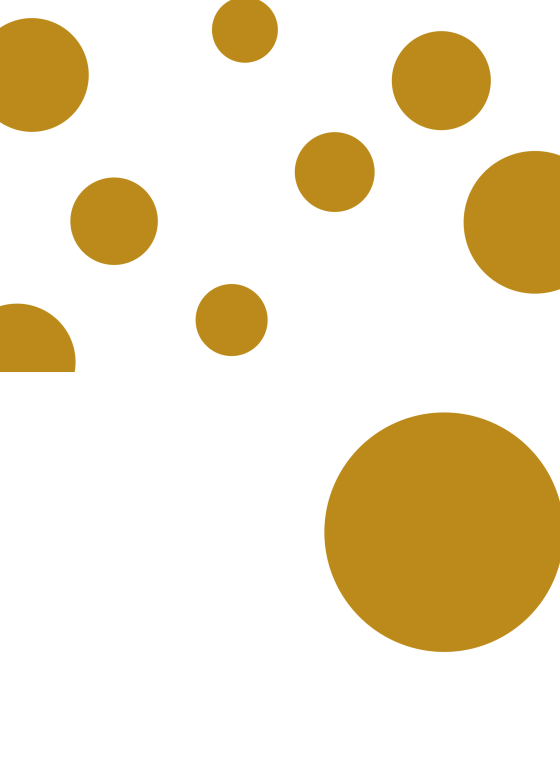
Top: the whole. Bottom: its middle third, enlarged.
Write a WebGL 1 fragment shader that draws this pattern.

```glsl
precision highp float;
// Flat golden discs scattered sparsely over a white ground.
// Disc centres come from a staggered three-column lattice with hash jitter;
// the radius grows from the middle of the canvas to its sides.

uniform vec2 u_resolution;

#define GROUND vec3(1.0)
#define GOLD vec3(0.737, 0.541, 0.102)
#define DISC_COUNT 8
#define PITCH vec2(0.387, -0.39)   // lattice step, fractions of the canvas
#define START vec2(0.033, 0.80)    // first centre, upper left
#define ROW_SHIFT 0.173            // sideways shift of odd rows
#define COLUMN_RISE 0.13           // lift of the middle column
#define JITTER 0.05                // full range of the centre offset
#define BASE_RADIUS 0.094          // in canvas heights
#define SIDE_GROWTH 0.09           // extra radius at the left and right sides
#define RIGHT_BIAS 0.04            // discs get larger towards the right
#define RADIUS_VARIATION 0.014

float hash(vec2 p) {
    return fract(sin(dot(p, vec2(127.1, 311.7))) * 43758.5453);
}

// Centre of a lattice disc in fractions of the canvas
vec2 discCentre(vec2 cell) {
    vec2 centre = START + PITCH * cell;
    centre.x += ROW_SHIFT * mod(cell.y, 2.0);
    centre.y += COLUMN_RISE * (1.0 - abs(cell.x - 1.0));
    vec2 offset = vec2(hash(cell + 3.1), hash(cell + 7.7)) - 0.5;
    return centre + JITTER * offset;
}

// Radius in canvas heights, driven by the horizontal place
float discRadius(vec2 cell, float x) {
    float side = 2.0 * x - 1.0;
    float variation = RADIUS_VARIATION * (hash(cell + 13.3) - 0.5);
    return BASE_RADIUS + SIDE_GROWTH * side * side
         + 0.5 * RIGHT_BIAS * side + variation;
}

void main() {
    vec2 canvas = vec2(u_resolution.x / u_resolution.y, 1.0);
    vec2 point = gl_FragCoord.xy / u_resolution.y;
    float pixel = 1.0 / u_resolution.y;

    // Signed distance to the nearest disc
    float dist = 10.0;
    for (int i = 0; i < DISC_COUNT; i++) {
        float index = float(i);
        float row = floor((index + 0.5) / 3.0);
        vec2 cell = vec2(index - 3.0 * row, row);
        vec2 centre = discCentre(cell);
        float radius = discRadius(cell, centre.x);
        dist = min(dist, length(point - centre * canvas) - radius);
    }

    // Crisp edge, smoothed over about one pixel
    float cover = 1.0 - smoothstep(-0.7 * pixel, 0.7 * pixel, dist);
    gl_FragColor = vec4(mix(GROUND, GOLD, cover), 1.0);
}
```
